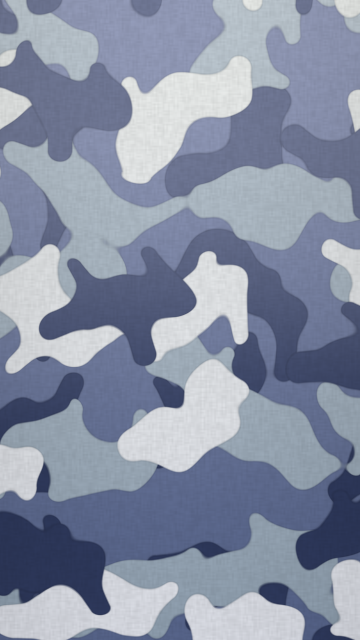
Write a Shadertoy shader that draws this pattern.

```glsl
// Printed camouflage cloth: layers of lobed blobs in blue, slate, grey and white.
// Each blob is a wandering chain of tapered capsules with side fingers, smoothly
// merged; every ink darkens down the canvas and a fine weave covers it all.

float hash(vec2 cell, float seed) {
    vec3 q = fract(vec3(cell + 17.0, seed) * vec3(0.1031, 0.1030, 0.0973));
    q += dot(q, q.yzx + 33.33);
    return fract((q.x + q.y) * q.z);
}

float noise(vec2 p, float seed) {
    vec2 i = floor(p), f = fract(p);
    f = f * f * (3.0 - 2.0 * f);
    return mix(mix(hash(i, seed), hash(i + vec2(1, 0), seed), f.x),
               mix(hash(i + vec2(0, 1), seed), hash(i + vec2(1, 1), seed), f.x), f.y);
}

float smoothUnion(float a, float b, float k) {
    float h = max(k - abs(a - b), 0.0) / k;
    return min(a, b) - h * h * k * 0.25;
}

float taperedCapsule(vec2 p, vec2 a, vec2 b, float ra, float rb) {
    vec2 pa = p - a, ba = b - a;
    float h = clamp(dot(pa, ba) / dot(ba, ba), 0.0, 1.0);
    return length(pa - ba * h) - mix(ra, rb, h);
}

// Distance to one blob: a mostly horizontal spine with a finger at each joint
float blob(vec2 p, vec2 cell, float seed) {
    const float FILLET = 0.032;
    float d = 1.0;
    float lean = (hash(cell, seed) - 0.5) * 1.5;
    float radius = mix(0.016, 0.032, hash(cell, seed + 3.0));
    float side = hash(cell, seed + 5.0) < 0.5 ? -1.0 : 1.0;
    vec2 a = -0.095 * vec2(cos(lean), sin(lean));
    for (int i = 0; i < 3; i++) {
        float s = seed + 11.0 + 13.0 * float(i);
        float turn = lean + (hash(cell, s) - 0.5) * 1.9;
        vec2 b = a + mix(0.05, 0.078, hash(cell, s + 1.0)) * vec2(cos(turn), sin(turn));
        float nextRadius = mix(0.016, 0.041, hash(cell, s + 2.0));
        d = smoothUnion(d, taperedCapsule(p, a, b, radius, nextRadius), FILLET);

        float angle = turn + side * mix(0.8, 2.0, hash(cell, s + 3.0));
        float reach = mix(0.035, 0.088, hash(cell, s + 4.0));
        vec2 tip = b + reach * vec2(cos(angle), sin(angle));
        float tipRadius = mix(0.011, 0.019, hash(cell, s + 5.0));
        d = smoothUnion(d, taperedCapsule(p, b, tip, 0.019, tipRadius), FILLET);

        a = b;
        radius = nextRadius;
        side = -side;
    }
    return d;
}

// Distance to a whole layer: one jittered blob per cell of a staggered grid
float blobLayer(vec2 p, vec2 spacing, float seed) {
    vec2 wave = vec2(noise(p * 13.0, seed), noise(p * 13.0, seed + 2.0)) - 0.5;
    p += 0.026 * wave + 0.1 * vec2(hash(vec2(1), seed), hash(vec2(2), seed));
    vec2 home = floor(p / spacing);
    float d = 1.0;
    for (int y = -1; y <= 1; y++)
    for (int x = -1; x <= 1; x++) {
        vec2 cell = home + vec2(x, y);
        vec2 jitter = vec2(hash(cell, seed + 61.0), hash(cell, seed + 67.0)) - 0.5;
        vec2 centre = (cell + 0.5 + 0.5 * jitter) * spacing;
        d = smoothUnion(d, blob(p - centre, cell, seed), 0.02);
    }
    return d;
}

// Prints one ink over the cloth, with a faint dark rim along its edge
vec3 printInk(vec3 cloth, vec3 ink, float d, float soft) {
    float rim = 1.0 - smoothstep(0.0, 2.0 * soft, abs(d));
    vec3 printed = mix(ink, cloth, smoothstep(-soft, soft, d));
    return printed * (1.0 - 0.07 * rim);
}

void mainImage(out vec4 fragColor, in vec2 fragCoord) {
    vec2 p = fragCoord / iResolution.y;
    vec2 uv = fragCoord / iResolution.xy;
    float soft = max(1.0 / iResolution.y, 0.0013);

    // Inks, shaded from top to bottom
    float shade = 1.0 - uv.y;
    float deep = smoothstep(0.2, 0.8, shade);
    vec3 blue  = mix(vec3(0.55, 0.58, 0.69), vec3(0.32, 0.37, 0.51), smoothstep(0.0, 1.0, shade));
    vec3 slate = mix(vec3(0.42, 0.45, 0.56), vec3(0.17, 0.21, 0.34), deep);
    vec3 grey  = mix(vec3(0.71, 0.75, 0.78), vec3(0.52, 0.58, 0.64), shade);
    vec3 white = mix(vec3(0.87, 0.88, 0.87), vec3(0.80, 0.81, 0.84), shade);

    // Stacked prints
    vec3 color = blue;
    color = printInk(color, slate, blobLayer(p, vec2(0.30, 0.24), 107.0), soft);
    color = printInk(color, grey,  blobLayer(p, vec2(0.26, 0.21), 223.0), soft);
    color = printInk(color, white, blobLayer(p, vec2(0.30, 0.25), 341.0), soft);
    color = printInk(color, slate, blobLayer(p, vec2(0.40, 0.32), 459.0), soft);

    // Woven threads and a gentle falloff to the sides
    float weave = noise(p * vec2(360.0, 90.0), 7.0) + noise(p * vec2(120.0, 380.0), 9.0) - 1.0;
    color *= 1.0 + 0.045 * weave;
    color *= 1.02 - 0.22 * pow(abs(uv.x - 0.5), 2.0);

    fragColor = vec4(color, 1.0);
}
```
